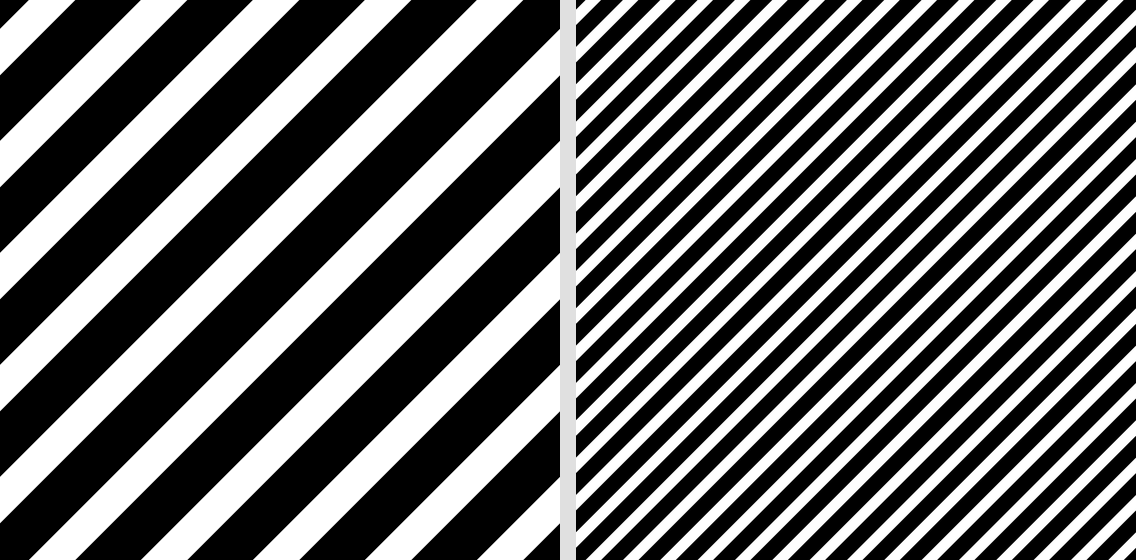
Left, the tile; right, the same tile 3 across and 3 down.
This pattern is drawn by a Shadertoy shader. Its source:

```glsl
// Seamless diagonal white stripes rising to the right on black.
#define REPEATS 5.0         // stripes across and down, whole number
#define STRIPE_WIDTH 0.416  // white share of one repeat
#define STRIPE_CENTER 0.465 // stripe position within one repeat
#define GROUND_COLOR vec3(0.0)
#define STRIPE_COLOR vec3(1.0)

// Signed distance to the nearest stripe edge, in repeats, negative inside.
float stripeDistance(float phase) {
    float offset = fract(phase - STRIPE_CENTER + 0.5) - 0.5;
    return abs(offset) - 0.5 * STRIPE_WIDTH;
}

void mainImage(out vec4 fragColor, in vec2 fragCoord) {
    vec2 uv = fragCoord / iResolution.xy;

    // Phase is constant along the rising diagonal.
    float edge = stripeDistance(REPEATS * (uv.x - uv.y));

    // Edge smoothing about one pixel wide, measured across the stripe.
    float pixel = REPEATS * length(1.0 / iResolution.xy);
    float coverage = clamp(0.5 - edge / pixel, 0.0, 1.0);

    fragColor = vec4(mix(GROUND_COLOR, STRIPE_COLOR, coverage), 1.0);
}
```
